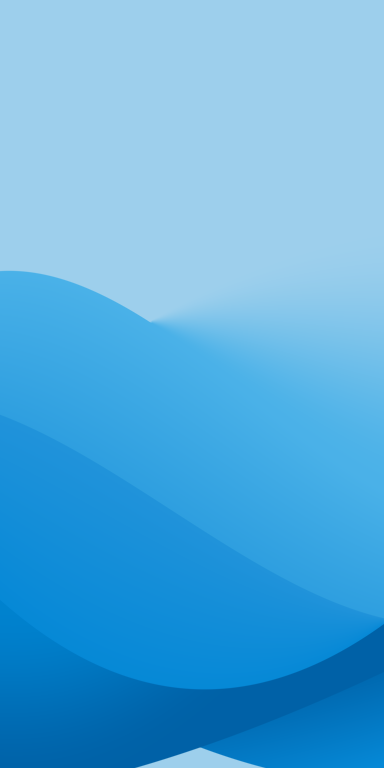
A Shadertoy shader for this background:

```glsl
const vec3 SKY = vec3(0.615, 0.812, 0.925);
const vec3 CREST = vec3(0.290, 0.695, 0.910);
const vec3 SLOPE = vec3(0.180, 0.622, 0.876);
const vec3 VALLEY = vec3(0.128, 0.576, 0.855);
const vec3 DEEP = vec3(0.022, 0.535, 0.840);
const vec3 WAVE = vec3(0.000, 0.510, 0.810);
const vec3 SHADOW = vec3(0.000, 0.382, 0.655);
const vec3 UNDERSIDE = vec3(0.000, 0.410, 0.690);

// Cubic through four heights at x = 0, 1/3, 2/3 and 1
float cubicThrough(float x, vec4 h) {
    float s = 3.0 * x;
    vec3 d1 = h.yzw - h.xyz;
    vec2 d2 = d1.yz - d1.xy;
    float d3 = d2.y - d2.x;
    return h.x + s * (d1.x + (s - 1.0) * (d2.x / 2.0 + (s - 2.0) * d3 / 6.0));
}

// Smooth coverage of the area below an edge
float below(float edge, float y, float pixel) {
    return smoothstep(-pixel, pixel, edge - y);
}

// Fraction of the way down from one edge to another
float descent(float top, float bottom, float y) {
    return clamp((top - y) / max(top - bottom, 0.005), 0.0, 1.0);
}

void mainImage(out vec4 fragColor, in vec2 fragCoord) {
    vec2 uv = fragCoord / iResolution.xy;
    float pixel = 0.8 / iResolution.y;

    // Edge heights
    float haze = cubicThrough(uv.x, vec4(0.440, 0.564, 0.654, 0.706));
    float hill = cubicThrough(uv.x, vec4(0.647, 0.598, 0.479, 0.362));
    float fold = cubicThrough(uv.x, vec4(0.460, 0.372, 0.267, 0.195));
    float wave = cubicThrough(uv.x, vec4(0.219, 0.1185, 0.1094, 0.1875));
    float ribbon = cubicThrough(uv.x, vec4(-0.039, -0.0026, 0.0534, 0.125));
    float wedge = cubicThrough(uv.x, vec4(0.167, 0.068, 0.0033, -0.022));

    // Sky and the haze that melts into the hill
    float hazeAmount = smoothstep(0.0, 1.0, descent(haze, hill, uv.y));
    vec3 color = mix(SKY, CREST, hazeAmount);

    // Upper hill and its darker fold
    vec3 hillColor = mix(CREST, SLOPE, descent(hill, fold, uv.y));
    color = mix(color, hillColor, below(hill, uv.y, pixel));
    vec3 foldColor = mix(VALLEY, DEEP, descent(fold, wave, uv.y));
    color = mix(color, foldColor, below(fold, uv.y, pixel));

    // Dark wave, shaded with depth and towards the right
    float shade = smoothstep(0.0, 1.0, 4.0 * (wave - uv.y) + 1.65 * uv.x);
    color = mix(color, mix(WAVE, SHADOW, shade), below(wave, uv.y, pixel));

    // Wedge and open sky beneath the ribbon
    float glow = clamp((ribbon - uv.y) / 0.12 + 0.7 * (1.0 - uv.x), 0.0, 1.0);
    vec3 wedgeColor = mix(UNDERSIDE, DEEP, glow);
    vec3 underColor = mix(wedgeColor, SKY, below(wedge, uv.y, pixel));
    color = mix(color, underColor, below(ribbon, uv.y, pixel));

    fragColor = vec4(color, 1.0);
}
```
